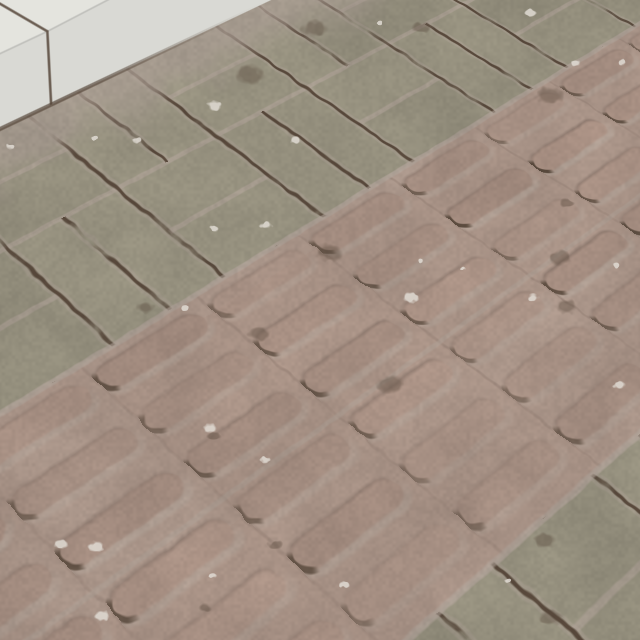
This texture is drawn by a Shadertoy shader. Its source:

```glsl
// Worn pavement in perspective: ribbed pink guide tiles between grey basketweave bricks and a pale curb.

const vec3 PINK = vec3(0.65, 0.555, 0.505);
const vec3 GREY = vec3(0.58, 0.56, 0.49);
const vec3 SAND = vec3(0.67, 0.62, 0.58);
const vec3 CURB = vec3(0.85, 0.85, 0.83);
const vec3 DIRT = vec3(0.34, 0.28, 0.23);
const float ASPECT = 2.2;       // bar pitch along the path / row pitch
const float PATH_TOP = -0.45;   // path limits, in rows
const float PATH_END = 5.7;
const float CURB_ROW = -5.52;
const float BLOCK = 2.64;       // brick block depth, in rows

float hash(vec2 p) {
    return fract(sin(dot(p, vec2(127.1, 311.7))) * 43758.5453);
}

float noise(vec2 p) {
    vec2 i = floor(p), f = fract(p);
    f = f * f * (3.0 - 2.0 * f);
    return mix(mix(hash(i), hash(i + vec2(1, 0)), f.x),
               mix(hash(i + vec2(0, 1)), hash(i + vec2(1, 1)), f.x), f.y);
}

float fbm(vec2 p) {
    float sum = 0.0, amp = 0.5;
    for (int i = 0; i < 5; i++) {
        sum += amp * noise(p);
        p = p * 2.03 + 7.3;
        amp *= 0.5;
    }
    return sum;
}

float line(float d, float halfWidth, float aa) {
    return 1.0 - smoothstep(halfWidth - aa, halfWidth + aa, abs(d));
}

float segment(vec2 p, vec2 a, vec2 b) {
    vec2 pa = p - a, ba = b - a;
    return length(pa - ba * clamp(dot(pa, ba) / dot(ba, ba), 0.0, 1.0));
}

// Canvas position to ground position: x counts bars, y counts rows
vec2 toGround(vec2 p) {
    mat3 view = mat3(0.199, 0.1426, 0.06, 0.065, -0.0737, -0.024, 0.1563, 0.401, 1.0);
    vec3 g = inverse(view) * vec3(p, 1.0);
    return g.xy / g.z;
}

// Scattered blobs, at most one per cell
float specks(vec2 p, float amount, float radius, float seed) {
    vec2 cell = floor(p);
    vec2 center = 0.25 + 0.5 * vec2(hash(cell + seed), hash(cell + seed + 5.1));
    float r = radius * (0.5 + hash(cell + seed + 9.7));
    float d = length((fract(p) - center) * vec2(0.8, 1.2)) + 0.08 * (noise(p * 12.0) - 0.5);
    return step(hash(cell + seed + 3.3), amount) * (1.0 - smoothstep(r * 0.5, r, d));
}

// Pairs of bricks turned by a quarter in alternate blocks
vec3 bricks(vec2 q, float turn, float wear, float aa) {
    vec2 cell = floor(q), f = fract(q);
    bool upright = mod(cell.x + cell.y + turn, 2.0) < 0.5;
    vec2 edge = min(f, 1.0 - f);
    if (upright) edge.x = min(edge.x, abs(f.x - 0.5));
    else edge.y = min(edge.y, abs(f.y - 0.5));
    float which = step(0.5, upright ? f.x : f.y);
    vec3 col = GREY * (0.975 + 0.05 * hash(cell * 2.0 + which));
    col = mix(col, SAND, 0.65 * line(edge.y * BLOCK, 0.05, aa));
    col = mix(col, SAND, 0.4 * line(edge.x * ASPECT - 0.06, 0.035, aa));
    return mix(col, DIRT, smoothstep(0.2, 0.5, wear) * line(edge.x * ASPECT, 0.035, aa));
}

// Raised rounded bars, each worn to its own degree
vec3 ribbedTiles(vec2 g, float wear, float aa) {
    vec2 id = vec2(floor(g.x), floor(g.y + 0.5));
    vec2 q = vec2((g.x - id.x) * ASPECT, g.y - id.y);
    vec2 axis = q - vec2(clamp(q.x, 0.26, 1.72), 0.0);
    float d = length(axis) - 0.25 + 0.05 * (wear - 0.5);
    vec2 n = axis / max(length(axis), 0.001);
    float relief = 0.45 + 0.55 * hash(id + 2.7);
    vec3 col = mix(PINK, SAND, 0.2 + 0.35 * wear * hash(floor(g / vec2(2, 3))));
    col = mix(col, PINK * (0.96 + 0.06 * hash(id)), relief * (1.0 - smoothstep(-aa, aa, d)));
    // Tile joints, lit lower flank, shaded upper flank and dark near end
    float across = min(fract(g.x), 1.0 - fract(g.x)) * ASPECT;
    float along = abs(fract((g.y - PATH_TOP) / 3.08 + 0.5) - 0.5) * 3.08;
    col = mix(col, PINK * 0.82, 0.6 * wear * line(across, 0.025, aa));
    col = mix(col, SAND, 0.5 * line(along, 0.04, aa));
    col = mix(col, SAND * 1.04, 0.6 * relief * line(d - 0.06, 0.06, 0.05) * max(n.y, 0.0));
    col = mix(col, PINK * 0.76, relief * wear * line(d, 0.03, 0.04) * max(-n.y, 0.0));
    float nearEnd = smoothstep(0.45, 0.85, -n.x + 0.25 * n.y);
    return mix(col, DIRT, relief * nearEnd * line(d - 0.01, 0.045, aa));
}

vec3 curb(vec2 p, float aa) {
    vec2 corner = vec2(0.074, 0.951);
    float slope = p.x > corner.x ? 0.52 : 0.47;
    float top = p.y - corner.y - slope * (p.x - corner.x);
    vec3 col = mix(CURB, CURB * 1.05, smoothstep(-aa, aa, top));
    col = mix(col, CURB * 0.8, 0.6 * line(top, 0.0015, aa));
    float seam = min(segment(p, corner, vec2(0.08, 0.835)), segment(p, corner, vec2(-0.01, 1.0)));
    return mix(col, DIRT, 0.85 * line(seam, 0.002, aa));
}

void mainImage(out vec4 fragColor, in vec2 fragCoord) {
    vec2 p = fragCoord / iResolution.xy;
    float px = 1.0 / iResolution.y;
    vec2 g = toGround(p);
    float aa = 14.0 * px;
    float wear = fbm(p * 14.0);
    vec2 rough = g + 0.025 * (vec2(noise(p * 60.0), noise(p * 60.0 + 31.0)) - 0.5);

    // Brick borders on both sides of the path
    bool upper = g.y < 2.0;
    vec2 start = upper ? vec2(0.28, PATH_TOP) : vec2(-0.1, PATH_END);
    vec3 col = bricks((rough - start) / vec2(1.0, BLOCK), upper ? 1.0 : 0.0, wear, aa);
    float dust = smoothstep(-3.9, -5.2, g.y + 1.5 * (wear - 0.5));
    col = mix(col, SAND * 0.98, 0.75 * dust);

    // Path, with sandy joints along its edges
    float inside = min(rough.y - PATH_TOP, PATH_END - rough.y);
    col = mix(col, ribbedTiles(rough, wear, aa), smoothstep(-aa, aa, inside));
    col = mix(col, SAND, 0.6 * line(inside, 0.05, aa));

    // Stains, chips and grain
    col *= 0.93 + 0.14 * wear;
    col *= 0.97 + 0.06 * noise(p * 190.0);
    col = mix(col, DIRT, 0.4 * specks(p * 11.0, 0.13, 0.16, 4.0));
    col = mix(col, vec3(0.88, 0.86, 0.83), 0.85 * specks(p * 16.0, 0.1, 0.12, 17.0));

    // Curb and the dirt at its foot
    col = mix(col, curb(p, px), smoothstep(aa, -aa, g.y - CURB_ROW));
    col = mix(col, DIRT, 0.7 * line(g.y - CURB_ROW, 0.05, aa) * smoothstep(0.42, 0.1, p.x));
    fragColor = vec4(clamp(col, 0.0, 1.0), 1.0);
}
```
